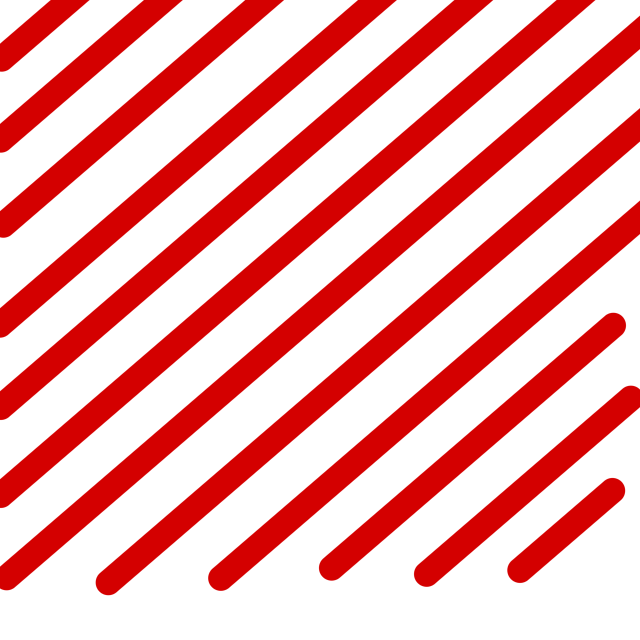
Give the GLSL for this pattern, as a WebGL 1 fragment shader.

```glsl
precision highp float;

uniform vec2 u_resolution;

#define STRIPE_RED vec3(0.83, 0.0, 0.0)
#define BACKGROUND vec3(1.0)
#define SLOPE 0.861
#define RADIUS 0.0198
#define BEYOND 1.2

// Distance to a segment; the radius is subtracted to give round ends
float capsule(vec2 p, vec2 a, vec2 b) {
  vec2 pa = p - a;
  vec2 ba = b - a;
  float t = clamp(dot(pa, ba) / dot(ba, ba), 0.0, 1.0);
  return length(pa - ba * t) - RADIUS;
}

// Point at x on a stripe that meets the left side "drop" below the top
vec2 onStripe(float x, float drop) {
  return vec2(x, 1.0 - drop + SLOPE * x);
}

// Four parallel stripes, each running from x = left to x = right
float stripes(vec2 p, vec4 drop, vec4 left, vec4 right) {
  float d = 1.0;
  for (int i = 0; i < 4; i++) {
    vec2 a = onStripe(left[i], drop[i]);
    vec2 b = onStripe(right[i], drop[i]);
    d = min(d, capsule(p, a, b));
  }
  return d;
}

void main() {
  vec2 p = gl_FragCoord.xy / u_resolution;

  // Upper left, diagonal and lower right groups
  float d = stripes(p, vec4(0.0944, 0.2198, 0.3561, 0.5078),
                    vec4(0.0026, 0.0013, 0.0052, 0.0), vec4(BEYOND));
  d = min(d, stripes(p, vec4(0.6375, 0.7750, 0.9115, 1.0560),
                     vec4(0.0013, 0.0013, 0.0104, 0.1693), vec4(BEYOND)));
  d = min(d, stripes(p, vec4(1.2005, 1.3336, 1.4711, 1.5906),
                     vec4(0.3451, 0.5182, 0.6667, 0.8125),
                     vec4(BEYOND, 0.9583, 0.9857, 0.9570)));

  // Edge softened over about one pixel
  float edge = 0.7 / min(u_resolution.x, u_resolution.y);
  float cover = 1.0 - smoothstep(-edge, edge, d);
  gl_FragColor = vec4(mix(BACKGROUND, STRIPE_RED, cover), 1.0);
}
```
